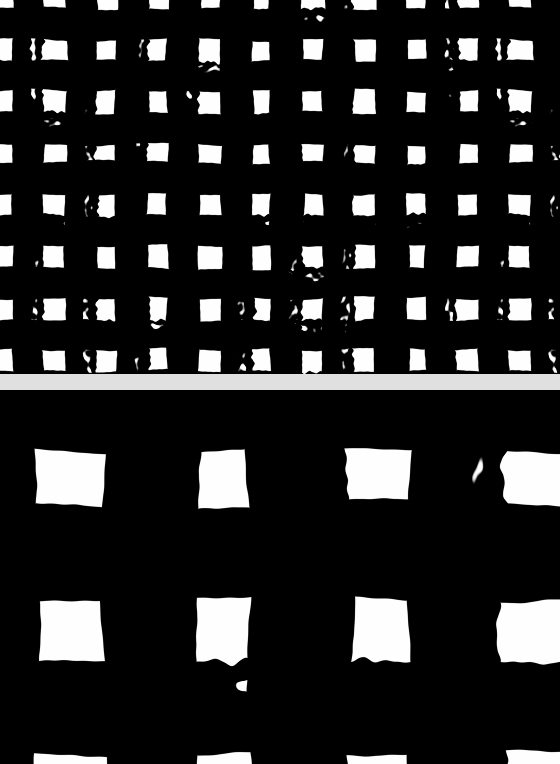
Top, the full canvas; bottom, a detail of the centre.
Reproduce this pattern procedurally as a Shadertoy shader.

```glsl
// Black hand-brushed grid over white, with uneven square gaps and dry-brush flecks
#define ROWS 7.23            // grid pitches per canvas height
#define TILE 9.0             // pitches across before the pattern repeats
#define OFFSET vec2(0.05, 0.26) // centre of the first gap, in pitches
#define HALF_GAP 0.193       // mean half width of a gap
#define BAND_VARY 0.055      // width change from band to band
#define EDGE_WANDER 0.1      // slow drift of each edge
#define RAGGED 0.07          // serration of worn edges
#define SLIT_POS 0.37        // distance of the flecks from the gap centre
#define FLECK_CUT 0.1        // higher means fewer flecks
#define PAPER vec3(0.995)
#define INK vec3(0.0)

float hash(vec2 p) {
    p = fract(p * vec2(0.1031, 0.1137));
    p += dot(p, p.yx + 33.33);
    return fract((p.x + p.y) * p.x * 17.0);
}

vec2 gradient(vec2 cell) {
    float angle = 6.2832 * hash(cell + 41.0);
    return vec2(cos(angle), sin(angle));
}

// Gradient noise, about -0.7 to 0.7
float noise(vec2 p) {
    vec2 i = floor(p), f = p - i;
    vec2 u = f * f * f * (f * (f * 6.0 - 15.0) + 10.0);
    vec2 e = vec2(0.0, 1.0);
    float low = mix(dot(gradient(i), f),
                    dot(gradient(i + e.yx), f - e.yx), u.x);
    float high = mix(dot(gradient(i + e.xy), f - e.xy),
                     dot(gradient(i + e.yy), f - e.yy), u.x);
    return mix(low, high, u.y);
}

// Signed distance to the bare paper between parallel strokes, positive inside
float bareStrip(float across, float along, float seed) {
    float id = floor(across + 0.5);
    float d = across - id;
    float key = id * 3.37 + seed;

    // Wear comes and goes along each stroke
    float worn = smoothstep(0.02, 0.24, noise(vec2(along * 0.43, key + 0.4)));

    // The two edges wander separately; the lower one turns ragged when worn
    float halfGap = HALF_GAP + BAND_VARY * (hash(vec2(key, seed)) - 0.5);
    float lower = halfGap + EDGE_WANDER * noise(vec2(along * 0.8, key + 50.3));
    float upper = halfGap + EDGE_WANDER * noise(vec2(along * 0.8, key + 90.7));
    float tooth = noise(vec2(along * 9.0, key + 20.5));
    lower += (0.012 + RAGGED * worn) * tooth;
    upper += 0.012 * noise(vec2(along * 7.0, key + 70.5));
    float gap = min(d + lower, upper - d);

    // Broken flecks in a thin slit beside the gap
    float slit = d + SLIT_POS + 0.05 * noise(vec2(along * 1.7, key + 30.2));
    float fleck = noise(vec2(along * 6.5, across * 9.0) + seed)
                - FLECK_CUT - 0.9 * (1.0 - worn) - 40.0 * slit * slit;
    return max(gap, fleck / 11.0);
}

void mainImage(out vec4 fragColor, in vec2 fragCoord) {
    vec2 p = fragCoord / iResolution.y * ROWS - OFFSET;
    p.x = mod(p.x + 0.5, TILE) - 0.5;

    // Paper shows only where both stroke directions leave it bare
    float bare = min(bareStrip(p.x, p.y, 11.3), bareStrip(p.y, p.x, 157.6));
    float pixel = ROWS / iResolution.y;
    float paper = smoothstep(-0.7 * pixel, 0.7 * pixel, bare);
    fragColor = vec4(mix(INK, PAPER, paper), 1.0);
}
```
